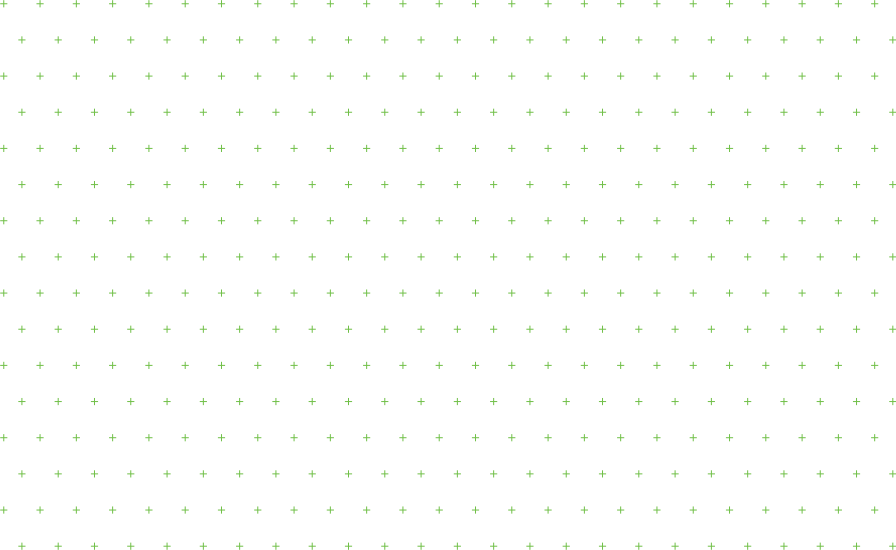
Write a WebGL 2 fragment shader that draws this pattern.

```glsl
#version 300 es
precision highp float;
// Staggered grid of small thin green plus signs on white.

uniform vec2 u_resolution;
out vec4 fragColor;

// Lengths are fractions of the canvas width.
const vec2 SPACING = vec2(0.0405, 0.04036); // column step, row step
const vec2 FIRST_PLUS = vec2(0.0042);       // centre, from the top left
const float ARM_LENGTH = 0.0040;
const float HALF_STROKE = 0.00056;

const vec3 PAPER = vec3(1.0);
const vec3 GREEN = vec3(0.44, 0.75, 0.28);

// Share of a pixel-wide window at x covered by the span [-halfSize, halfSize].
float spanCoverage(float x, float halfSize, float pixel) {
    float right = min(x + 0.5 * pixel, halfSize);
    float left = max(x - 0.5 * pixel, -halfSize);
    return max(right - left, 0.0) / pixel;
}

// Area coverage of a plus: two crossed bars, with the overlap counted once.
float plusCoverage(vec2 p, float arm, float halfStroke, float pixel) {
    vec2 along = vec2(spanCoverage(p.x, arm, pixel),
                      spanCoverage(p.y, arm, pixel));
    vec2 across = vec2(spanCoverage(p.x, halfStroke, pixel),
                       spanCoverage(p.y, halfStroke, pixel));
    return along.x * across.y + across.x * along.y - across.x * across.y;
}

// Position relative to the nearest centre; odd rows shift by half a step.
vec2 staggeredCell(vec2 p, vec2 spacing) {
    float row = floor(p.y / spacing.y + 0.5);
    p.x -= 0.5 * spacing.x * mod(row, 2.0);
    return (fract(p / spacing + 0.5) - 0.5) * spacing;
}

void main() {
    float pixel = 1.0 / u_resolution.x;
    // Measure downwards from the top edge.
    vec2 p = vec2(gl_FragCoord.x, u_resolution.y - gl_FragCoord.y) * pixel;

    vec2 local = staggeredCell(p - FIRST_PLUS, SPACING);
    float ink = plusCoverage(local, ARM_LENGTH, HALF_STROKE, pixel);
    fragColor = vec4(mix(PAPER, GREEN, ink), 1.0);
}
```
